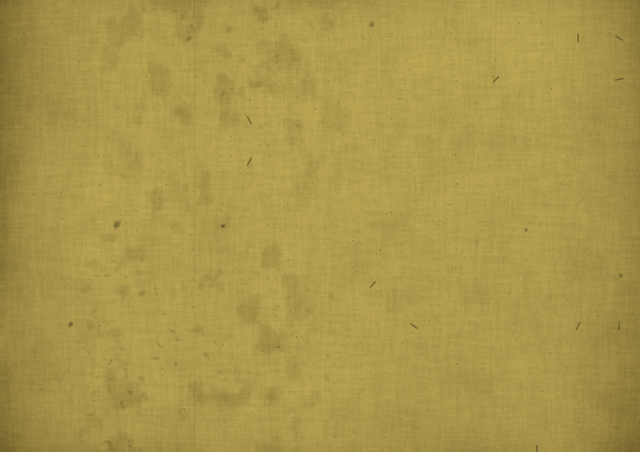
Write a Shadertoy shader that draws this texture.

```glsl
#define PAPER vec3(0.706, 0.626, 0.314)
#define STAIN vec3(0.520, 0.450, 0.210)
#define INK vec3(0.330, 0.285, 0.130)
#define EDGE_WIDTH 0.085
#define EDGE_DEPTH 0.95
#define CLOUD_DEPTH 0.75
#define BLOTCH_DEPTH 0.75
#define GRAIN_DEPTH 0.24
#define WEAVE_DEPTH 0.16

float hash(vec2 p) {
    vec3 q = fract(vec3(p.xyx) * 0.1031);
    q += dot(q, q.yzx + 33.33);
    return fract((q.x + q.y) * q.z);
}

vec2 hash2(vec2 p) {
    return vec2(hash(p + 17.3), hash(p + 61.7));
}

float noise(vec2 p) {
    vec2 i = floor(p), f = fract(p);
    f = f * f * (3.0 - 2.0 * f);
    return mix(mix(hash(i), hash(i + vec2(1, 0)), f.x),
               mix(hash(i + vec2(0, 1)), hash(i + vec2(1, 1)), f.x), f.y);
}

float fbm(vec2 p) {
    float sum = 0.0, amp = 0.5;
    for (int i = 0; i < 5; i++) {
        sum += amp * noise(p);
        p = mat2(1.6, 1.2, -1.2, 1.6) * p + 7.1;
        amp *= 0.5;
    }
    return sum;
}

// Jittered soft dots, one per cell; share is the fraction of cells filled
float dots(vec2 p, float cells, float share, float size, float softness) {
    vec2 q = p * cells, id = floor(q);
    vec2 centre = 0.35 + 0.3 * hash2(id);
    float radius = size * mix(0.45, 1.0, hash(id + 5.9));
    float dist = length(fract(q) - centre);
    float dotMask = 1.0 - smoothstep(radius * (1.0 - softness), radius, dist);
    return dotMask * step(hash(id + 91.0), share) * mix(0.5, 1.0, hash(id + 33.0));
}

// Sparse short fibres lying at random angles
float fibres(vec2 p, float cells, float share) {
    vec2 q = p * cells, id = floor(q);
    float angle = 6.2832 * hash(id + 3.0);
    vec2 dir = vec2(cos(angle), sin(angle));
    vec2 d = fract(q) - 0.5;
    float along = clamp(dot(d, dir), -0.09, 0.09);
    float dist = length(d - dir * along);
    return (1.0 - smoothstep(0.008, 0.03, dist)) * step(hash(id + 47.0), share);
}

// Dirt gathered along the borders, heaviest on the left
float edgeDirt(vec2 p, float width) {
    float ragged = fbm(p * vec2(5.0, 4.0) + 20.0);
    float left = exp(-p.x / EDGE_WIDTH);
    float right = 0.62 * exp(-(width - p.x) / EDGE_WIDTH);
    float ends = 0.35 * exp(-p.y / 0.05) + 0.22 * exp(-(1.0 - p.y) / 0.04);
    float corner = 0.45 * exp(-3.5 * length(p - vec2(width, 0.18)));
    return EDGE_DEPTH * (left + right + ends + corner) * (0.25 + 1.5 * ragged);
}

void mainImage(out vec4 fragColor, in vec2 fragCoord) {
    vec2 p = fragCoord / iResolution.y;
    float width = iResolution.x / iResolution.y;
    float u = p.x / width;

    // Broad clouds and smaller mottling
    float broad = fbm(p * vec2(4.5, 3.5) + 3.0);
    float mottle = fbm(p * vec2(15.0, 12.0) + 40.0);
    float tone = CLOUD_DEPTH * (0.35 * (broad - 0.48) + 0.6 * max(mottle - 0.48, 0.0));
    tone += edgeDirt(p, width);

    // Pale wash in the upper right
    vec2 wash = (p - vec2(0.8 * width, 0.85)) / vec2(0.25, 0.4);
    tone -= 0.12 * exp(-dot(wash, wash));

    // Ragged mildew blotches, mostly left of centre
    vec2 warp = vec2(noise(p * 55.0), noise(p * 55.0 + 90.0)) - 0.5;
    vec2 bent = p + 0.022 * warp;
    float region = smoothstep(0.06, 0.2, u) * (1.0 - smoothstep(0.4, 0.62, u));
    float cluster = smoothstep(0.42, 0.62, fbm(p * 4.0 + 11.0));
    float infected = 0.12 + 0.88 * region * cluster;
    float blotch = 0.65 * dots(bent, 13.0, 0.45, 0.34, 0.85)
                 + 0.75 * dots(bent + 0.37, 27.0, 0.4, 0.34, 0.8);
    tone += BLOTCH_DEPTH * infected * blotch * (0.5 + 0.8 * noise(p * 90.0));
    tone += 0.28 * region * smoothstep(0.52, 0.7, fbm(p * vec2(20.0, 16.0) + 70.0));

    // Woven threads, faint crease and fine grain
    float weave = noise(p * vec2(28.0, 210.0)) + noise(p * vec2(210.0, 22.0) + 8.0) - 1.0;
    tone += WEAVE_DEPTH * weave;
    float crease = 1.0 - smoothstep(0.0006, 0.0028, abs(u - 0.304) * width);
    tone += 0.16 * crease * smoothstep(0.35, 0.6, noise(vec2(3.0, p.y * 14.0)));
    float grain = 0.6 * noise(p * 330.0) + 0.4 * noise(p * 170.0 + 30.0) - 0.5;
    tone += GRAIN_DEPTH * grain;

    // Dark specks, rare spots and fibres
    float specks = 0.5 * dots(p, 48.0, 0.09, 0.13, 0.7)
                 + 0.4 * dots(p + 0.61, 85.0, 0.08, 0.2, 0.7);
    float spots = 0.75 * dots(p + 0.008 * warp + 0.23, 9.0, 0.05, 0.11, 0.8);
    float ink = clamp(specks + spots + 0.6 * fibres(p + 0.13, 11.0, 0.07), 0.0, 0.85);

    vec3 color = mix(PAPER, STAIN, clamp(tone, -0.18, 1.3));
    fragColor = vec4(mix(color, INK, ink), 1.0);
}
```
